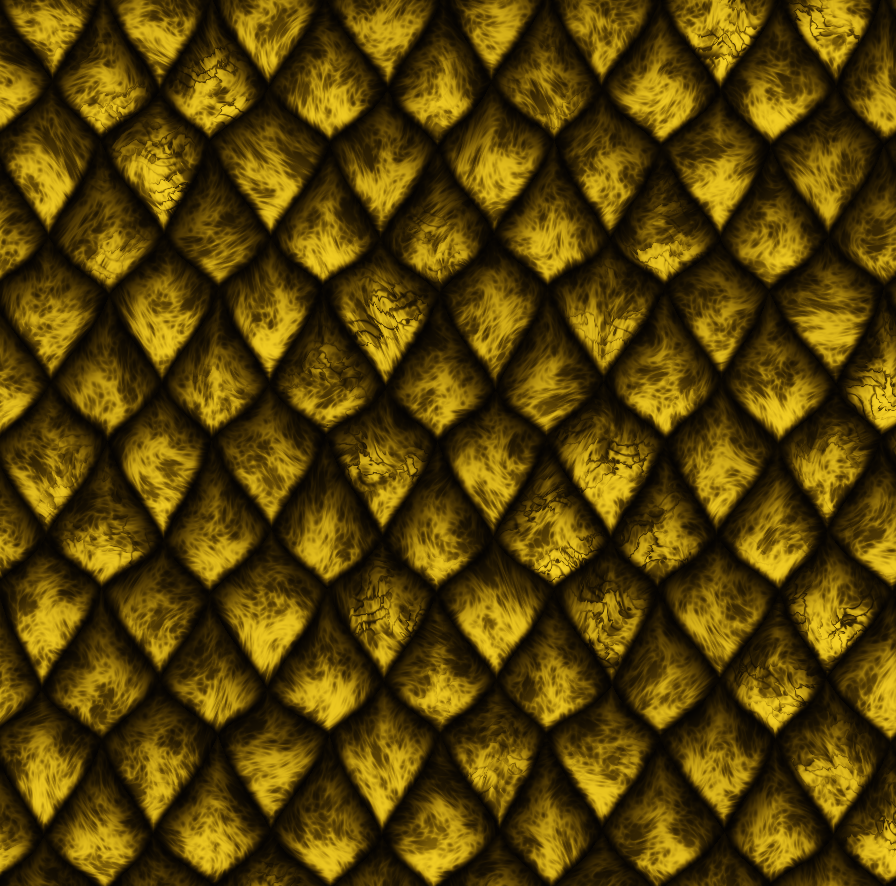
Give the GLSL for this pattern, as a WebGL 2 fragment shader.

```glsl
#version 300 es
precision highp float;
// Golden reptile scales: a staggered lattice of jittered tips, eight columns wide,
// joined by curved edges into overlapping kites. Each kite fades into shadow at its
// top and carries crumpled foil made of layered sines and broken cellular creases.
uniform vec2 u_resolution;
out vec4 fragColor;

vec2 hash2(vec2 p) {
    return fract(sin(vec2(dot(p, vec2(127.1, 311.7)), dot(p, vec2(269.5, 183.3)))) * 4375.85);
}

mat2 rotate(float a) {
    return mat2(cos(a), sin(a), -sin(a), cos(a));
}

// Lower tip of scale i in row r; y runs downward and odd rows are staggered
vec2 tipOf(float r, float i) {
    float odd = mod(r, 2.0);
    vec2 jitter = (hash2(vec2(i, r) + 3.7) - 0.5) * vec2(0.11, 0.1);
    return vec2(0.42 + i + 0.5 * odd, 0.78 + 0.6667 * r - 0.177 * odd) + jitter;
}

// Signed distance beyond the gently bulging edge from a tip up to a shoulder
float edgeDistance(vec2 p, vec2 tip, vec2 shoulder, float side) {
    vec2 e = shoulder - tip;
    float t = clamp(dot(p - tip, e) / dot(e, e), 0.0, 1.0);
    float bulge = 0.028 * sin(3.1416 * t) - 0.014 * sin(6.2832 * t);
    return side * dot(p - tip, vec2(-e.y, e.x)) / length(e) - bulge;
}

// Ridged, lightly warped layers of sines, fine layers nearly as strong as coarse
float crumple(vec2 p) {
    float sum = 0.0, amp = 0.28;
    for (int k = 0; k < 6; k++) {
        p += 0.42 * sin(p.yx * 0.9 + float(k) * 2.1);
        p = rotate(1.1) * p * 1.65;
        sum += amp * (1.0 - 0.5 * abs(sin(p.x) + sin(p.y)));
        amp *= 0.9;
    }
    return smoothstep(0.4, 1.15, sum);
}

// Gap between the two nearest cell points: zero along the creases
float creaseGap(vec2 p) {
    vec2 cell = floor(p);
    float near = 9.0, next = 9.0;
    for (int y = -1; y <= 1; y++)
    for (int x = -1; x <= 1; x++) {
        vec2 c = cell + vec2(x, y);
        float d = length(c + hash2(c) - p);
        next = min(next, max(near, d));
        near = min(near, d);
    }
    return next - near;
}

void main() {
    vec2 q = vec2(gl_FragCoord.x, u_resolution.y - gl_FragCoord.y) / u_resolution.x * 8.0;

    // Find the scale that holds this point
    float best = 9.0, upper = 0.0, lower = 0.0, fall = 0.0;
    vec2 id = vec2(0.0), center = q;
    float firstRow = floor((q.y - 0.78) / 0.6667);
    for (int j = 0; j < 4; j++) {
        float r = firstRow + float(j);
        float odd = mod(r, 2.0);
        float column = floor(q.x + 0.08 - 0.5 * odd);
        for (int k = -1; k <= 1; k++) {
            float i = column + float(k);
            vec2 tip = tipOf(r, i), apex = tipOf(r - 2.0, i);
            vec2 left = tipOf(r - 1.0, i - 1.0 + odd), right = tipOf(r - 1.0, i + odd);
            float below = max(edgeDistance(q, tip, right, 1.0), edgeDistance(q, tip, left, -1.0));
            float above = -min(edgeDistance(q, left, apex, 1.0), edgeDistance(q, right, apex, -1.0));
            float d = max(below, above);
            if (d < best) {
                best = d;
                upper = -above;
                lower = -below;
                fall = clamp((q.y - apex.y) / (tip.y - apex.y), 0.0, 1.0);
                id = vec2(i, r);
                center = 0.5 * (tip + apex);
            }
        }
    }

    // Foil texture, turned and shifted for every scale
    vec2 rnd = hash2(id + 11.3);
    vec2 foil = rotate(rnd.x * 1.6 - 0.8) * (q - center) + rnd * 37.0;
    float grain = crumple(foil * vec2(4.2, 3.4));
    float patches = 0.5 + 0.25 * (sin(foil.x * 7.0 + 2.0 * sin(foil.y * 5.0)) + sin(foil.y * 9.0 + foil.x * 4.0));
    float surface = 0.24 + 0.88 * grain + 0.22 * patches;

    // Short dark folds on some scales, more often toward the right
    vec2 bent = foil * vec2(4.0, 8.0) + 0.45 * sin(foil.yx * 15.0) + 0.5 * grain;
    float fold = 1.0 - smoothstep(0.0, 0.28, creaseGap(bent));
    float wrinkled = smoothstep(0.6, 1.05, rnd.y + 0.03 * q.x);
    surface *= 1.0 + wrinkled * (0.25 - 0.95 * fold * smoothstep(0.2, 0.7, patches));

    // Wide shadow from the scales above, narrow roll-off at the lower rim
    float light = smoothstep(-0.04, 0.5, upper) * smoothstep(0.0, 0.11, lower);
    light *= mix(0.7, 1.1, smoothstep(0.3, 0.9, fall));
    float gain = mix(0.68, 1.08, hash2(id + 5.1).x);
    float ambient = 0.035 + 0.05 * smoothstep(0.0, 0.1, -best);
    float v = ambient * (0.5 + grain) + light * gain * surface;
    v = min(v, 0.6 + 0.38 * (1.0 - exp(-2.4 * max(v - 0.6, 0.0))));

    // Dark umber to bright gold
    fragColor = vec4(v, v * (0.66 + 0.2 * v), 0.008 + 0.15 * v * v * v, 1.0);
}
```
